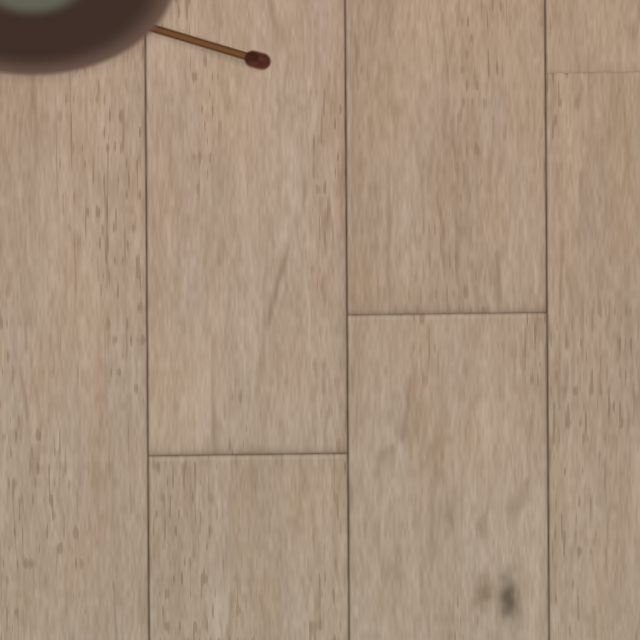
A WebGL 1 fragment shader for this texture:

```glsl
precision highp float;

uniform vec2 u_resolution;

#define BOARD_WIDTH 0.3125
#define BOARD_LENGTH 1.6
#define FIRST_SEAM 0.2265
#define SEAM_TILT 0.0065
#define SEAM_HALF 0.0012
#define JOINT_HEIGHTS vec4(1.3, 0.29, 0.51, 0.888)
#define JOINT_DEPTHS vec4(0.7, 0.72, 0.58, 0.18)
#define OAK_LIGHT vec3(0.692, 0.616, 0.536)
#define OAK_DARK vec3(0.612, 0.530, 0.444)
#define FLECK vec3(0.47, 0.385, 0.30)
#define SEAM_COLOR vec3(0.31, 0.245, 0.185)
#define KNOT_COLOR vec3(0.33, 0.285, 0.23)

float hash(vec2 p) {
  p = fract(p * vec2(0.1031, 0.1137));
  p += dot(p, p.yx + 33.33);
  return fract((p.x + p.y) * p.x * 17.31);
}

float noise(vec2 p) {
  vec2 i = floor(p), f = fract(p);
  f = f * f * (3.0 - 2.0 * f);
  return mix(mix(hash(i), hash(i + vec2(1.0, 0.0)), f.x),
             mix(hash(i + vec2(0.0, 1.0)), hash(i + 1.0), f.x), f.y);
}

float fbm(vec2 p) {
  float sum = 0.0, gain = 0.5;
  for (int i = 0; i < 4; i++) {
    sum += gain * noise(p);
    p = p * 2.03 + 17.7;
    gain *= 0.5;
  }
  return sum;
}

float segment(vec2 p, vec2 a, vec2 b) {
  vec2 d = b - a;
  return length(p - a - d * clamp(dot(p - a, d) / dot(d, d), 0.0, 1.0));
}

// Antialiased coverage of a distance, with a minimum softness
float cover(float d, float soft) {
  float w = max(soft, 0.75 / u_resolution.y);
  return 1.0 - smoothstep(-w, w, d);
}

float spot(vec2 p, vec2 center, vec2 radius) {
  vec2 d = (p - center) / radius;
  return exp(-dot(d, d));
}

vec3 oak(vec2 p, vec2 board) {
  vec2 q = p + 7.0 + vec2(hash(board + 3.0), hash(board + 9.0)) * 20.0;
  q.x += 0.016 * (noise(q * vec2(5.0, 2.5)) - 0.5);
  float broad = fbm(q * vec2(13.0, 2.6));
  float streak = fbm(q * vec2(85.0, 11.0));
  float fiber = noise(q * vec2(200.0, 32.0));
  float grit = noise(q * vec2(330.0, 75.0) + 5.3);
  float tone = 0.36 + 1.05 * (broad - 0.47) + 0.7 * (streak - 0.47)
             + 0.5 * (fiber - 0.5) + 0.58 * (grit - 0.5) + 0.12 * (hash(board) - 0.5);
  vec3 color = mix(OAK_LIGHT, OAK_DARK, clamp(tone, -0.6, 1.5));

  // Slight drift between pink and straw tints
  color += (noise(q * vec2(24.0, 7.0)) - 0.5) * vec3(0.012, -0.002, -0.014);

  // Short open pores gathered in patches
  float patches = smoothstep(0.4, 0.75, noise(q * vec2(16.0, 4.0)));
  float pores = smoothstep(0.68, 0.92, noise(q * vec2(230.0, 40.0) + 11.0));
  color = mix(color, FLECK, 0.40 * pores * patches);

  // Faint steep growth lines, broken along their length
  float ring = abs(fract(noise(q * vec2(11.0, 0.9)) * 4.0) - 0.5);
  float broken = smoothstep(0.45, 0.75, noise(q * vec2(60.0, 20.0)));
  color = mix(color, FLECK, 0.26 * (1.0 - smoothstep(0.0, 0.08, ring)) * broken);

  // Warm at the top, greyer below
  return color + mix(vec3(-0.009, 0.0, 0.005), vec3(0.015, -0.006, -0.011), p.y);
}

void main() {
  vec2 p = gl_FragCoord.xy / u_resolution.y;

  // Boards and their staggered ends
  float u = (p.x - FIRST_SEAM - SEAM_TILT * (1.0 - p.y)) / BOARD_WIDTH;
  float column = floor(u) + 1.0;
  vec4 pick = 1.0 - step(0.5, abs(vec4(0.0, 1.0, 2.0, 3.0) - mod(column, 4.0)));
  float along = p.y - dot(pick, JOINT_HEIGHTS) - 0.004 * (fract(u) - 0.5);
  float row = floor(along / BOARD_LENGTH);
  float joint = mod(along + 0.5 * BOARD_LENGTH, BOARD_LENGTH) - 0.5 * BOARD_LENGTH;
  float depth = dot(pick, JOINT_DEPTHS);
  float seam = (fract(u + 0.5) - 0.5) * BOARD_WIDTH;
  vec3 color = oak(p, vec2(column, row + 5.0));

  // Slanting dark streak and rubbed, darker board ends
  float slant = p.x - mix(0.405, 0.495, smoothstep(0.36, 0.84, p.y)) - 0.012 * (noise(p * vec2(9.0, 14.0)) - 0.5);
  float slantFade = smoothstep(0.36, 0.5, p.y) * (1.0 - smoothstep(0.66, 0.84, p.y));
  float slantWear = smoothstep(0.25, 0.75, noise(p * vec2(130.0, 26.0)));
  color = mix(color, FLECK, 0.42 * slantFade * slantWear * spot(vec2(slant, 0.0), vec2(0.0), vec2(0.006)));
  float rubbed = noise(p * vec2(40.0, 14.0)) * exp(-abs(joint - 0.004) / 0.025) * step(0.0, joint);
  color = mix(color, FLECK, 0.28 * depth * rubbed);

  // Knot with a paler stain beside it
  vec2 k = p + 0.012 * (vec2(noise(p * 70.0), noise(p * 70.0 + 31.0)) - 0.5);
  color = mix(color, KNOT_COLOR, 0.8 * spot(k, vec2(0.797, 0.066), vec2(0.014, 0.032)));
  color = mix(color, FLECK, 0.6 * spot(k, vec2(0.756, 0.074), vec2(0.016, 0.024)));

  // Bevels, shadows and dark gaps
  float wear = 0.7 + 0.3 * noise(p * 45.0);
  color += 0.045 * depth * spot(vec2(joint, 0.0), vec2(-0.006, 0.0), vec2(0.003));
  color += 0.025 * spot(vec2(seam, 0.0), vec2(0.005, 0.0), vec2(0.003));
  color *= 1.0 - 0.16 * depth * exp(-abs(joint - 0.003) / 0.005);
  color *= 1.0 - 0.14 * exp(-abs(seam) / 0.004);
  color = mix(color, SEAM_COLOR, depth * wear * cover(abs(joint) - SEAM_HALF, 0.0024));
  color = mix(color, SEAM_COLOR, 0.95 * wear * cover(abs(seam) - SEAM_HALF, 0.0021));

  // Thin peg with a dark round tip
  vec2 pegStart = vec2(0.225, 0.960), pegEnd = vec2(0.405, 0.906);
  float peg = segment(p, pegStart, pegEnd);
  color *= 1.0 - 0.15 * cover(segment(p, pegStart, pegEnd - vec2(0.0, 0.008)) - 0.008, 0.008);
  vec3 pegColor = mix(vec3(0.45, 0.30, 0.18), vec3(0.30, 0.19, 0.12), smoothstep(0.001, 0.006, peg));
  color = mix(color, pegColor, cover(peg - 0.0058, 0.0022));
  float tip = segment(p, pegEnd - vec2(0.010, -0.002), pegEnd + vec2(0.005, -0.002));
  vec3 tipColor = mix(vec3(0.36, 0.20, 0.16), vec3(0.23, 0.12, 0.09), noise(p * 130.0));
  color = mix(color, tipColor, cover(tip - 0.0125, 0.003));

  // Dark rounded vessel overlapping the corner
  float vessel = length((p - vec2(0.05, 1.04)) / vec2(0.225, 0.157));
  vec3 vesselColor = mix(vec3(0.38, 0.38, 0.33), vec3(0.25, 0.19, 0.16), smoothstep(0.30, 0.46, vessel));
  vesselColor = mix(vesselColor, vec3(0.42, 0.33, 0.29), smoothstep(0.78, 1.02, vessel));
  color *= 1.0 - 0.10 * (1.0 - smoothstep(0.98, 1.12, vessel));
  color = mix(color, vesselColor, cover((vessel - 1.0) * 0.157, 0.005));

  gl_FragColor = vec4(color, 1.0);
}
```
